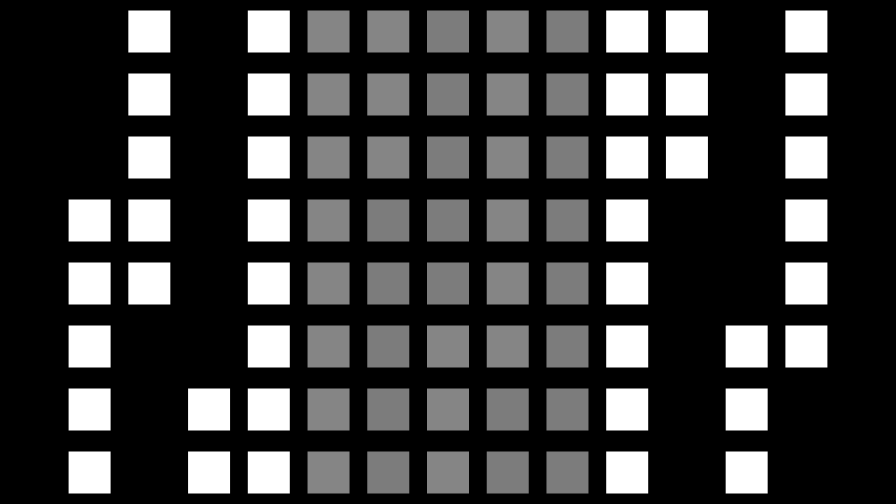
Give the GLSL for this pattern, as a Shadertoy shader.

```glsl
const vec2 GRID = vec2(15.0, 8.0);   // squares across and down
const int PANEL_COLUMNS = 5;         // columns in each of the three panels
const float SQUARE_SIDE = 1.0 / 12.0; // in canvas heights
const vec3 BACKGROUND = vec3(0.0);
const vec3 WHITE = vec3(1.0);
const vec3 LIGHT_GRAY = vec3(0.52);
const vec3 DARK_GRAY = vec3(0.485);

// Run of set squares per column: positive from the bottom, negative from the top
const int RUNS[PANEL_COLUMNS] = int[PANEL_COLUMNS](8, -3, 3, -6, 0);

bool isSet(int column, int row) {
    int run = RUNS[column];
    return run < 0 ? row >= int(GRID.y) + run : row < run;
}

// Left panel shows the inverse, middle the two grays, right the plain pattern
vec3 squareColor(ivec2 cell) {
    int panel = cell.x / PANEL_COLUMNS;
    bool on = isSet(cell.x % PANEL_COLUMNS, cell.y);
    if (panel == 1) return on ? LIGHT_GRAY : DARK_GRAY;
    return on == (panel == 2) ? WHITE : BACKGROUND;
}

// Pixel coverage of a centred square, smoothed along each axis
float squareCoverage(vec2 p, float pixel) {
    vec2 distanceToEdge = abs(p) - 0.5 * SQUARE_SIDE;
    vec2 coverage = clamp(0.5 - distanceToEdge / pixel, 0.0, 1.0);
    return coverage.x * coverage.y;
}

void mainImage(out vec4 fragColor, in vec2 fragCoord) {
    float pixel = 1.0 / iResolution.y;
    vec2 cellSize = iResolution.xy * pixel / GRID;
    vec2 gridPos = fragCoord / iResolution.xy * GRID;
    ivec2 cell = ivec2(floor(gridPos));
    vec2 local = (fract(gridPos) - 0.5) * cellSize;

    vec3 color = mix(BACKGROUND, squareColor(cell), squareCoverage(local, pixel));
    fragColor = vec4(color, 1.0);
}
```
